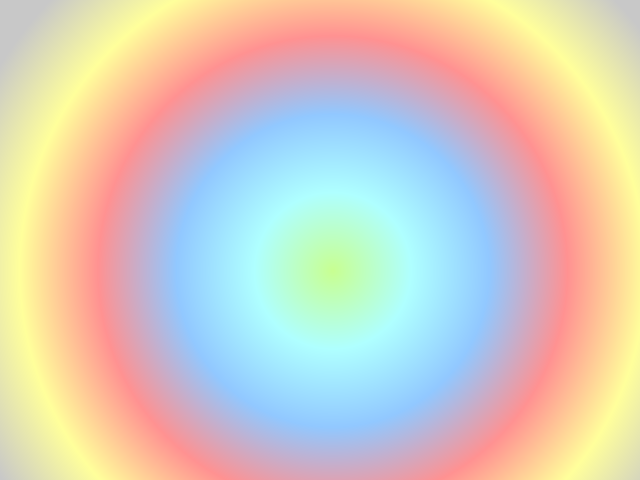
Reproduce this background procedurally as a Shadertoy shader.

```glsl
const int STOP_COUNT = 6;

// Blends through evenly spaced colour stops; position counts in stops.
vec3 colourRamp(vec3 stops[STOP_COUNT], float position) {
    vec3 colour = stops[0];
    for (int i = 1; i < STOP_COUNT; i++) {
        colour = mix(colour, stops[i], clamp(position - float(i - 1), 0.0, 1.0));
    }
    return colour;
}

// Distance from a centre given as a fraction of the canvas, in canvas heights.
float radialDistance(vec2 point, vec2 centre, vec2 canvas) {
    return length(point - centre * canvas) / canvas.y;
}

void mainImage(out vec4 fragColor, in vec2 fragCoord) {
    // Pastel stops from the core outwards
    vec3 lime = vec3(0.784, 1.0, 0.570);
    vec3 cyan = vec3(0.686, 1.0, 1.0);
    vec3 blue = vec3(0.570, 0.784, 1.0);
    vec3 coral = vec3(1.0, 0.570, 0.570);
    vec3 yellow = vec3(1.0, 1.0, 0.608);
    vec3 grey = vec3(0.784);
    vec3 stops[STOP_COUNT] = vec3[](lime, cyan, blue, coral, yellow, grey);

    // Concentric glow, slightly off centre
    vec2 glowCentre = vec2(0.520, 0.436);
    float ringSpacing = 0.163;
    float radius = radialDistance(fragCoord, glowCentre, iResolution.xy);

    fragColor = vec4(colourRamp(stops, radius / ringSpacing), 1.0);
}
```
